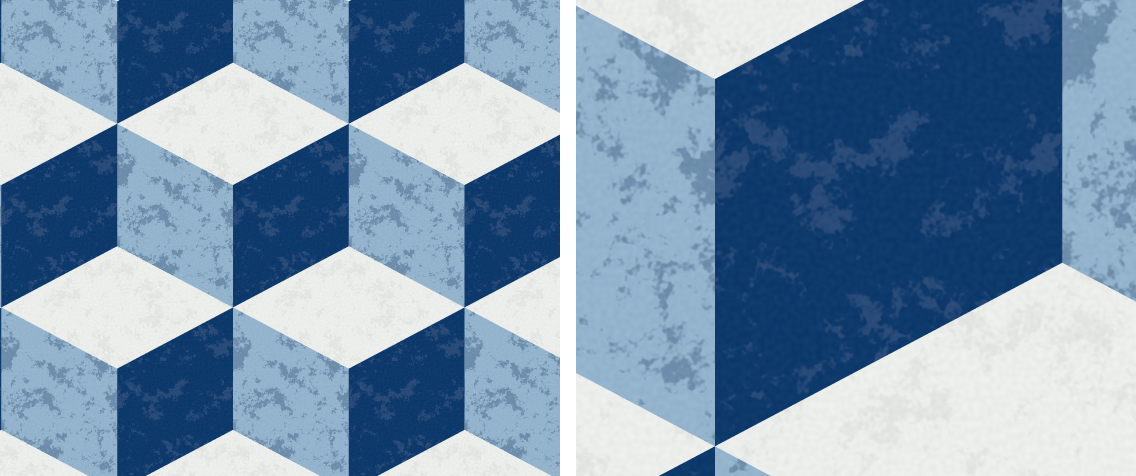
Left: the whole. Right: its middle third, enlarged.
Give the GLSL for this pattern, as a Shadertoy shader.

```glsl
// Layout, in canvas widths
const vec2 CUBE_ORIGIN = vec2(0.4160, 0.6289);  // centre of one top face
const vec2 HALF_TOP = vec2(0.2068, 0.1093);     // half diagonals of a top face
const int AA = 4;                               // samples per pixel side

// Face colours and their worn tones
const vec3 TOP_BASE = vec3(0.925, 0.932, 0.922);
const vec3 TOP_WORN = vec3(0.865, 0.872, 0.865);
const vec3 LEFT_BASE = vec3(0.580, 0.705, 0.805);
const vec3 LEFT_WORN = vec3(0.390, 0.515, 0.640);
const vec3 RIGHT_BASE = vec3(0.050, 0.222, 0.420);
const vec3 RIGHT_WORN = vec3(0.195, 0.315, 0.485);

// Wear
const float PATCH_FREQ = 4.5;
const float OCTAVE_GAIN = 0.80;
const int OCTAVES = 5;
const vec2 WEAR_RANGE = vec2(0.12, 0.58);
const float EDGE_WEAR = 0.18;
const float EDGE_WIDTH = 0.35;
const float GRAIN_FREQ = 55.0;
const float GRAIN_AMOUNT = 0.025;

vec2 gradientAt(vec2 cell) {
    float angle = 6.2832 * fract(sin(dot(cell, vec2(127.1, 311.7))) * 43758.55);
    return vec2(cos(angle), sin(angle));
}

float gradientNoise(vec2 p) {
    vec2 i = floor(p), f = p - i;
    vec2 u = f * f * f * (f * (f * 6.0 - 15.0) + 10.0);
    vec2 e = vec2(1.0, 0.0);
    float bottom = mix(dot(gradientAt(i), f), dot(gradientAt(i + e), f - e), u.x);
    float top = mix(dot(gradientAt(i + e.yx), f - e.yx),
                    dot(gradientAt(i + e.xx), f - e.xx), u.x);
    return mix(bottom, top, u.y);
}

// Rough noise: slow gain decay keeps the patches speckled
float mottle(vec2 p) {
    float sum = 0.0, amplitude = 1.0;
    for (int i = 0; i < OCTAVES; i++) {
        sum += amplitude * gradientNoise(p);
        p = mat2(1.6, 1.2, -1.2, 1.6) * p + 7.3;
        amplitude *= OCTAVE_GAIN;
    }
    return sum;
}

// Position inside the cube that covers p, in half diagonals of its top face
vec2 cubeLocal(vec2 p) {
    vec2 q = (p - CUBE_ORIGIN) / HALF_TOP;
    float row = ceil(q.y / 3.0);
    vec2 local = vec2(mod(q.x + row + 1.0, 2.0) - 1.0, q.y - 3.0 * row);
    // Below the lower rim lies the top face of the next row
    if (local.y < abs(local.x) - 3.0)
        local += vec2(local.x > 0.0 ? -1.0 : 1.0, 3.0);
    return local;
}

// One-hot weights: top, left, right
vec3 faceWeights(vec2 local) {
    if (abs(local.x) + abs(local.y) < 1.0) return vec3(1.0, 0.0, 0.0);
    return local.x < 0.0 ? vec3(0.0, 1.0, 0.0) : vec3(0.0, 0.0, 1.0);
}

void mainImage(out vec4 fragColor, in vec2 fragCoord) {
    // Face coverage of the pixel
    vec3 coverage = vec3(0.0);
    for (int j = 0; j < AA; j++)
        for (int i = 0; i < AA; i++) {
            vec2 offset = (vec2(i, j) + 0.5) / float(AA) - 0.5;
            coverage += faceWeights(cubeLocal((fragCoord + offset) / iResolution.x));
        }
    coverage /= float(AA * AA);

    // Wear repeats with each cube
    vec2 local = cubeLocal(fragCoord / iResolution.x);
    vec2 surface = local * vec2(1.0, HALF_TOP.y / HALF_TOP.x);
    float rough = mottle(surface * PATCH_FREQ + 19.0);

    // Left faces wear more along their rims
    float drop = abs(local.x) - 1.0 - local.y;
    float rim = min(min(abs(local.x), 1.0 - abs(local.x)), min(drop, 2.0 - drop));
    float rimWear = EDGE_WEAR * (1.0 - smoothstep(0.0, EDGE_WIDTH, rim));

    float wear = smoothstep(WEAR_RANGE.x, WEAR_RANGE.y, rough);
    float leftWear = smoothstep(WEAR_RANGE.x, WEAR_RANGE.y, rough + rimWear);

    vec3 color = coverage.x * mix(TOP_BASE, TOP_WORN, 0.6 * wear)
               + coverage.y * mix(LEFT_BASE, LEFT_WORN, 0.8 * leftWear)
               + coverage.z * mix(RIGHT_BASE, RIGHT_WORN, 0.8 * wear);

    // Fine grain
    color += GRAIN_AMOUNT * gradientNoise(surface * GRAIN_FREQ);
    fragColor = vec4(clamp(color, 0.0, 1.0), 1.0);
}
```
